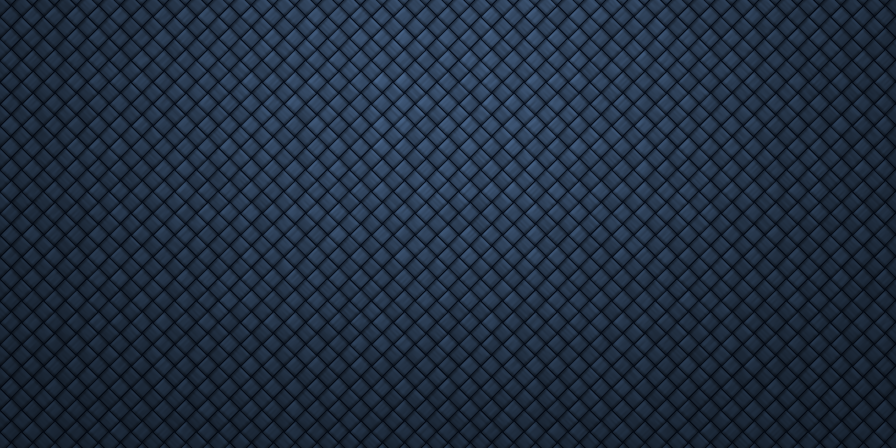
A Shadertoy shader for this pattern:

```glsl
float hash(vec2 p) {
    vec3 q = fract(p.xyx * 0.1031);
    q += dot(q, q.yzx + 33.33);
    return fract((q.x + q.y) * q.z);
}

float valueNoise(vec2 p) {
    vec2 i = floor(p), f = fract(p);
    f = f * f * (3.0 - 2.0 * f);
    return mix(mix(hash(i), hash(i + vec2(1, 0)), f.x),
               mix(hash(i + vec2(0, 1)), hash(i + vec2(1, 1)), f.x), f.y);
}

// Signed distance to a rectangle with rounded corners
float roundedBox(vec2 p, vec2 halfSize, float radius) {
    vec2 d = abs(p) - halfSize + radius;
    return length(max(d, 0.0)) + min(max(d.x, d.y), 0.0) - radius;
}

// Diagonal plain weave: x is the tile shade, y its coverage
vec2 weave(vec2 p, float pixel) {
    vec2 diagonal = vec2(p.x + p.y, p.y - p.x);
    vec2 cell = floor(diagonal);
    vec2 local = diagonal - cell - 0.5;
    bool rising = mod(cell.x + cell.y, 2.0) < 0.5;

    // x runs along the strand on top, y across it
    vec2 strand = rising ? local : local.yx;
    vec2 fibre = rising ? diagonal : diagonal.yx;
    float edge = roundedBox(strand, vec2(0.49, 0.425), 0.05);
    float coverage = 1.0 - smoothstep(-0.5 * pixel, 0.5 * pixel + 0.03, edge);

    // Strand bends down at its ends and catches light on its upper edge
    float shade = 1.04 - 0.38 * smoothstep(0.25, 0.5, abs(strand.x));
    shade += 0.16 * smoothstep(0.12, 0.36, strand.y);
    shade -= 0.16 * smoothstep(0.15, 0.42, -strand.y);
    shade *= rising ? 1.04 : 0.97;

    // Fine threads and uneven dye
    shade *= 0.92 + 0.16 * valueNoise(fibre * vec2(1.5, 8.0));
    shade *= 0.95 + 0.10 * hash(cell);
    return vec2(shade, coverage);
}

void mainImage(out vec4 fragColor, in vec2 fragCoord) {
    vec2 uv = fragCoord / iResolution.xy;
    vec2 p = (fragCoord - 0.5 * iResolution.xy) / iResolution.y;
    vec2 tile = weave(p * 20.5, 20.5 * 1.414 / iResolution.y);

    // Soft lamp above the centre, dim toward the sides and bottom
    vec2 fromLamp = uv - vec2(0.5, 0.8);
    float glow = exp(-dot(fromLamp * fromLamp, vec2(5.5, 2.4)));
    vec3 cloth = mix(vec3(0.085, 0.125, 0.175), vec3(0.205, 0.285, 0.390), glow);
    vec3 gap = mix(vec3(0.010, 0.030, 0.065), vec3(0.025, 0.055, 0.110), glow);

    fragColor = vec4(mix(gap, cloth * tile.x, tile.y), 1.0);
}
```
